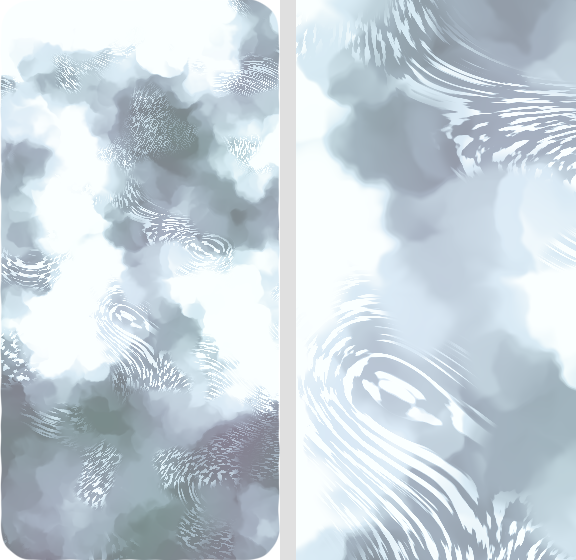
Left, the full canvas; right, a detail of the centre.
Reproduce this texture procedurally as a WebGL 1 fragment shader.

```glsl
precision highp float;
uniform vec2 u_resolution;

#define CLOUD_SCALE 2.9
#define CLOUD_AMOUNT 0.85
#define TONE_RANGE 0.47
#define DAB_OPACITY 0.85
#define DAB_EDGE 0.010
#define RAGGEDNESS 0.016
#define BRISTLE_SCALE 34.0
#define BRISTLE_AMOUNT 0.34
#define CORNER_RADIUS 0.11
#define SIDE_MARGIN 0.004

vec2 hash2(vec2 p) {
  p = vec2(dot(p, vec2(127.1, 311.7)), dot(p, vec2(269.5, 183.3)));
  return fract(sin(p) * 43758.55);
}

vec2 gradientAt(vec2 cell) {
  float angle = 6.2832 * hash2(cell).x;
  return vec2(cos(angle), sin(angle));
}

float gradientNoise(vec2 p) {
  vec2 i = floor(p), f = fract(p);
  vec2 u = f * f * f * (f * (f * 6.0 - 15.0) + 10.0);
  vec2 e = vec2(1.0, 0.0);
  float low = mix(dot(gradientAt(i), f), dot(gradientAt(i + e), f - e), u.x);
  float high = mix(dot(gradientAt(i + e.yx), f - e.yx),
                   dot(gradientAt(i + 1.0), f - 1.0), u.x);
  return mix(low, high, u.y);
}

float fbm(vec2 p) {
  float sum = 0.0, weight = 1.0;
  for (int i = 0; i < 3; i++) {
    sum += weight * gradientNoise(p);
    p = mat2(1.6, 1.2, -1.2, 1.6) * p + 7.3;
    weight *= 0.5;
  }
  return sum;
}

// Broad light and shade: two bright banks above a dull base
float cloudLight(vec2 p) {
  float banks = 0.1 + 0.16 * cos(6.6 * (p.y - 0.87));
  float light = mix(-0.24, banks, smoothstep(0.4, 0.85, p.y));
  float calm = mix(0.6, 1.0, smoothstep(0.3, 0.8, p.y));
  return light + CLOUD_AMOUNT * calm * fbm(p * CLOUD_SCALE + 3.7);
}

// One layer of overlapping dabs, crisp on one side and fading on the other
float paintDabs(float light, vec2 p, float scale) {
  vec2 q = p * scale;
  vec2 cell = floor(q);
  for (int j = -1; j <= 1; j++) {
    for (int i = -1; i <= 1; i++) {
      vec2 id = cell + vec2(float(i), float(j));
      vec2 centre = id + hash2(id + scale);
      vec2 random = hash2(id + scale * 3.1 + 17.0);
      float angle = 6.2832 * random.x;
      vec2 along = vec2(cos(angle), sin(angle));
      vec2 d = q - centre;
      vec2 local = vec2(dot(d, along), dot(d, vec2(-along.y, along.x)));
      float radius = length(local * vec2(1.0, 1.0 + 0.6 * random.y));
      float softness = mix(DAB_EDGE * scale, 0.6, random.y * random.y);
      float body = 1.0 - smoothstep(0.88 - softness, 0.88, radius);
      float fade = smoothstep(-0.8, 0.5, local.x);
      light = mix(light, cloudLight(centre / scale), DAB_OPACITY * body * fade);
    }
  }
  return light;
}

// Dry-brush flecks in loose patches, their direction drifting slowly
float bristles(vec2 p) {
  float patches = smoothstep(0.0, 0.3, fbm(p * 3.6 + 21.0));
  float angle = 0.6 + 1.8 * gradientNoise(p * 2.0 + 5.0);
  vec2 along = vec2(cos(angle), sin(angle));
  vec2 q = vec2(dot(p, along), 1.7 * dot(p, vec2(-along.y, along.x)));
  float grain = fbm(q * BRISTLE_SCALE);
  return patches * (smoothstep(0.02, 0.2, grain) - 0.35);
}

vec3 palette(float t) {
  vec3 c = mix(vec3(0.50, 0.53, 0.56), vec3(0.57, 0.62, 0.66), smoothstep(0.03, 0.18, t));
  c = mix(c, vec3(0.64, 0.70, 0.75), smoothstep(0.18, 0.37, t));
  c = mix(c, vec3(0.75, 0.82, 0.86), smoothstep(0.37, 0.54, t));
  c = mix(c, vec3(0.85, 0.92, 0.96), smoothstep(0.54, 0.69, t));
  return mix(c, vec3(0.98, 1.0, 1.0), smoothstep(0.69, 0.86, t));
}

float roundedBox(vec2 p, vec2 halfSize, float radius) {
  vec2 q = abs(p) - halfSize + radius;
  return length(max(q, 0.0)) + min(max(q.x, q.y), 0.0) - radius;
}

void main() {
  vec2 p = gl_FragCoord.xy / u_resolution.x;
  vec2 size = vec2(1.0, u_resolution.y / u_resolution.x);

  // Painted cloud layers, from broad to small dabs
  vec2 ragged = p + RAGGEDNESS * vec2(fbm(p * 17.0), fbm(p * 17.0 + 40.0));
  float light = cloudLight(p);
  light = paintDabs(light, ragged, 4.5);
  light = paintDabs(light, ragged, 8.0);
  light = mix(light, paintDabs(light, ragged, 15.0), 0.6);
  light += BRISTLE_AMOUNT * bristles(p);

  // Tone to colour, with a faint mauve and green drift in the shade
  float tone = smoothstep(-TONE_RANGE, TONE_RANGE, light);
  vec3 color = palette(tone);
  color += (1.0 - tone) * gradientNoise(p * 3.0 + 60.0) * vec3(0.05, -0.03, 0.03);

  // White surround with an uneven rounded border
  vec2 halfSize = 0.5 * size - vec2(SIDE_MARGIN, 0.0);
  float border = roundedBox(p - 0.5 * size, halfSize, CORNER_RADIUS);
  border += 0.005 * gradientNoise(p * 14.0);
  color = mix(color, vec3(1.0), smoothstep(-0.003, 0.003, border));
  gl_FragColor = vec4(color, 1.0);
}
```
